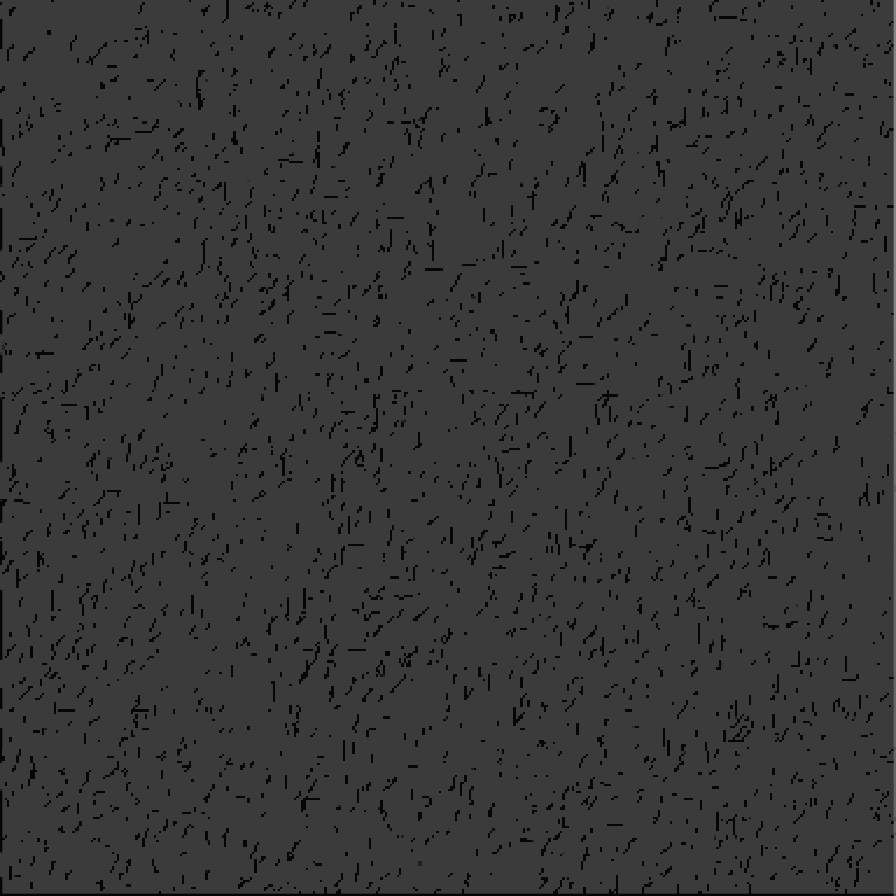
Write a WebGL 2 fragment shader that draws this texture.

```glsl
#version 300 es
precision highp float;
// Charcoal surface sprinkled with short, dark, stepped scratches and specks.
// Cells each hold at most one stroke; layered sines kink and clump the strokes,
// and snapping to a fine grid of grains gives them their blocky outline.

uniform vec2 u_resolution;
out vec4 fragColor;

const float GRAINS = 384.0;              // grains across the canvas
const vec3 CHARCOAL = vec3(0.23);
const vec3 INK = vec3(0.02);
const vec3 PALE = vec3(0.52);

// Four random values in 0..1 for a cell.
vec4 hash4(vec2 cell, int seed) {
    uvec4 v = uvec4(ivec4(ivec2(cell) + 64, seed, seed * 7 + 3));
    v = v * 1664525u + 1013904u;
    for (int i = 0; i < 2; i++) {
        v += v.yzxy * v.wxyz;
        v ^= v >> 16u;
    }
    return vec4(v & 65535u) / 65536.0;
}

// Grain centre under g, with a narrow blend between neighbouring grains.
vec2 snapToGrain(vec2 g, float blendWidth) {
    vec2 corner = floor(g + 0.5);
    return corner + clamp((g - corner) / blendWidth, -0.5, 0.5);
}

// Small sideways shifts that break straight strokes into steps.
vec2 kink(vec2 g) {
    vec2 slow = sin(g.yx * vec2(0.61, 0.53) + 2.0 * sin(g * vec2(0.17, 0.13)));
    vec2 fast = sin(g.yx * vec2(1.37, 1.13) + g * 0.31);
    return 0.5 * slow + 0.3 * fast;
}

// Slightly uneven density around 1, in patches of a few dozen grains.
float clumping(vec2 g) {
    vec2 w = g + 11.0 * sin(g.yx * vec2(0.057, 0.068));
    float patches = sin(w.x * 0.19 + w.y * 0.08) * sin(w.y * 0.15 - w.x * 0.05);
    float drifts = sin(w.x * 0.041 - w.y * 0.029 + 1.0) * sin(w.y * 0.036 + w.x * 0.016);
    return 1.0 + 0.3 * patches + 0.1 * drifts;
}

float segmentDistance(vec2 p, vec2 halfAxis) {
    float along = clamp(dot(p, halfAxis) / max(dot(halfAxis, halfAxis), 1e-4), -1.0, 1.0);
    return length(p - halfAxis * along);
}

// Ink of one scattered layer; sizes are in grains, angles in radians.
// A "levelShare" of the strokes lies flat instead of within the angle range.
float strokeLayer(vec2 g, float cellSize, float share, vec2 halfLengths,
                  vec2 angles, float levelShare, int seed) {
    vec2 home = floor(g / cellSize);
    float nearest = 1e3;
    for (int y = -1; y <= 1; y++) {
        for (int x = -1; x <= 1; x++) {
            vec2 cell = home + vec2(x, y);
            vec4 place = hash4(cell, seed);
            vec4 shape = hash4(cell, seed + 17);
            if (shape.x > share * clumping(cell * cellSize)) continue;
            float angle = place.z < levelShare ? 0.0 : mix(angles.x, angles.y, shape.y);
            float halfLength = mix(halfLengths.x, halfLengths.y, shape.z * shape.z);
            vec2 centre = (cell + place.xy) * cellSize;
            vec2 halfAxis = halfLength * vec2(cos(angle), sin(angle));
            nearest = min(nearest, segmentDistance(g - centre, halfAxis));
        }
    }
    return 1.0 - smoothstep(0.49, 0.51, nearest);
}

// One-grain band along the edge where "offset" is zero.
float rim(float offset, float pixelSize) {
    return clamp((1.0 - offset) / pixelSize + 0.5, 0.0, 1.0);
}

void main() {
    float shortSide = min(u_resolution.x, u_resolution.y);
    float pixelSize = GRAINS / shortSide;
    vec2 g = gl_FragCoord.xy * pixelSize;
    vec2 grain = snapToGrain(g, 0.3 * pixelSize);

    // Leaning stepped scratches, straight ticks, and specks between them
    float scratches = strokeLayer(grain + kink(grain), 6.0, 0.28, vec2(0.6, 3.7), vec2(0.75, 1.5), 0.06, 3);
    float ticks = strokeLayer(grain, 6.0, 0.1, vec2(0.6, 4.0), vec2(1.5, 1.64), 0.18, 71);
    float specks = strokeLayer(grain, 5.0, 0.17, vec2(0.0, 1.2), vec2(0.5, 1.7), 0.15, 41);
    float ink = max(max(scratches, ticks), specks);

    // Worn borders: dark dashes at the left, a dark foot, a pale right side
    float dashes = smoothstep(-0.1, 0.1, sin(grain.y * 0.23 + 2.0 * sin(grain.y * 0.081)));
    ink = max(ink, max(rim(g.x, pixelSize) * dashes, rim(g.y, pixelSize)));
    vec3 color = mix(CHARCOAL, INK, ink);
    float paleSide = rim(u_resolution.x * pixelSize - g.x, pixelSize);
    float wear = mix(0.6, 1.0, smoothstep(0.3, 0.7, g.y / GRAINS));
    fragColor = vec4(mix(color, PALE, paleSide * wear), 1.0);
}
```
